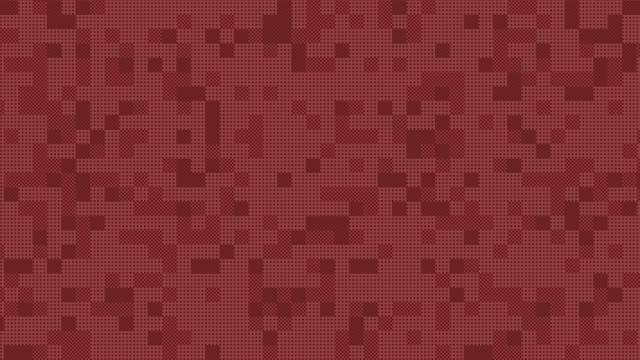
A Shadertoy shader for this pattern:

```glsl
// Red halftone mosaic: square cells in three random tones, each filled with
// a fine lattice of dark dots. Mid and dark cells add a second, interleaved
// lattice. Every pixel is averaged over a small grid of samples.

// Random value in 0..1 for an integer cell.
float cellHash(vec2 cell) {
    uvec2 q = uvec2(ivec2(cell) + 64) * uvec2(1597334673u, 3812015801u);
    uint n = (q.x ^ q.y) * 1597334673u;
    n = (n ^ (n >> 15)) * 2246822519u;
    n ^= n >> 13;
    return float(n >> 8) / 16777216.0;
}

// Coverage of round dots repeating once per unit, centred on the given point.
float dotLattice(vec2 p, vec2 centre, float radius) {
    float d = length(fract(p - centre + 0.5) - 0.5);
    return 1.0 - smoothstep(radius - 0.06, radius + 0.06, d);
}

// Colour of the mosaic, with p measured in cells.
vec3 mosaic(vec2 p) {
    float tone = cellHash(floor(p));
    float isDark = step(tone, 0.13);
    float isMid = step(tone, 0.38) - isDark;

    // Ground colour of the cell
    vec3 ground = vec3(0.55, 0.25, 0.25);
    ground = mix(ground, vec3(0.535, 0.23, 0.23), isMid);
    ground = mix(ground, vec3(0.445, 0.16, 0.16), isDark);

    // Four dots per cell side; the second lattice sits between the first
    vec2 grid = p * 4.0;
    float ink = dotLattice(grid, vec2(0.25), 0.29);
    float extra = dotLattice(grid, vec2(0.75), 0.29);
    ink = max(ink, extra * (isMid + isDark));

    vec3 inkColour = mix(vec3(0.43, 0.10, 0.11), vec3(0.41, 0.11, 0.115), isDark);
    return mix(ground, inkColour, ink);
}

void mainImage(out vec4 fragColor, in vec2 fragCoord) {
    const int SAMPLES = 4;
    vec3 sum = vec3(0.0);

    // Box filter over the pixel
    for (int j = 0; j < SAMPLES; j++) {
        for (int i = 0; i < SAMPLES; i++) {
            vec2 shift = (vec2(i, j) + 0.5) / float(SAMPLES) - 0.5;
            vec2 p = (fragCoord + shift) / iResolution.y * 25.04;
            sum += mosaic(p - vec2(0.26, 0.0));
        }
    }
    fragColor = vec4(sum / float(SAMPLES * SAMPLES), 1.0);
}
```
